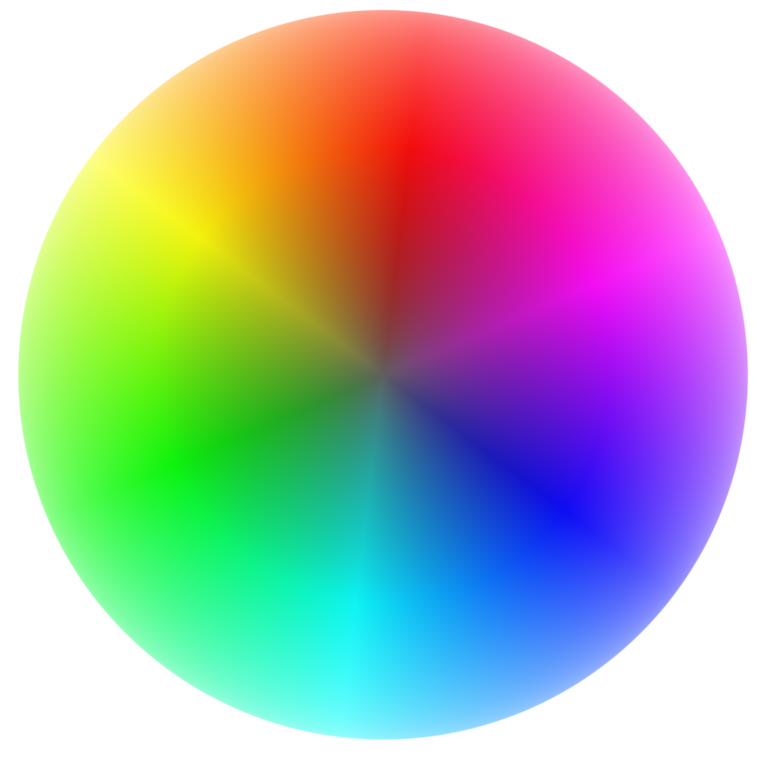
Reproduce this background procedurally as a Shadertoy shader.

```glsl
const float TAU = 6.2831853;
const vec3 PAPER = vec3(1.0);

// Converts hue, saturation and lightness to RGB
vec3 hslToRgb(float hue, float saturation, float lightness) {
    vec3 ramp = abs(fract(hue + vec3(0.0, 2.0, 1.0) / 3.0) * 6.0 - 3.0);
    vec3 pure = clamp(ramp - 1.0, 0.0, 1.0);
    float chroma = saturation * (1.0 - abs(2.0 * lightness - 1.0));
    return lightness + chroma * (pure - 0.5);
}

// Lightness rises slowly from the core, then steeply at the rim
float rimLightness(float r, float core, float rim) {
    float dome = 1.0 - sqrt(max(0.0, 1.0 - r * r));
    return mix(core, rim, mix(dome, r * r, 0.5));
}

// Hue runs counterclockwise, with red at the given angle in turns
vec3 colorWheel(vec2 p, float redTurn) {
    float r = min(length(p), 1.0);
    float hue = atan(p.y, p.x + 1e-6) / TAU - redTurn;
    float saturation = 1.0 - exp(-3.7 * r);
    return hslToRgb(hue, saturation, rimLightness(r, 0.37, 0.80));
}

float discMask(vec2 p, float radius, float pixel) {
    return smoothstep(pixel, -pixel, length(p) - radius);
}

void mainImage(out vec4 fragColor, in vec2 fragCoord) {
    float size = min(iResolution.x, iResolution.y);
    vec2 uv = (fragCoord - 0.5 * iResolution.xy) / size + 0.5;

    // Wheel placement
    vec2 center = vec2(0.4988, 0.512);
    float radius = 0.475;
    vec2 p = uv - center;

    // Disc over plain paper
    vec3 wheel = colorWheel(p / radius, 0.231);
    vec3 color = mix(PAPER, wheel, discMask(p, radius, 1.0 / size));
    fragColor = vec4(color, 1.0);
}
```
